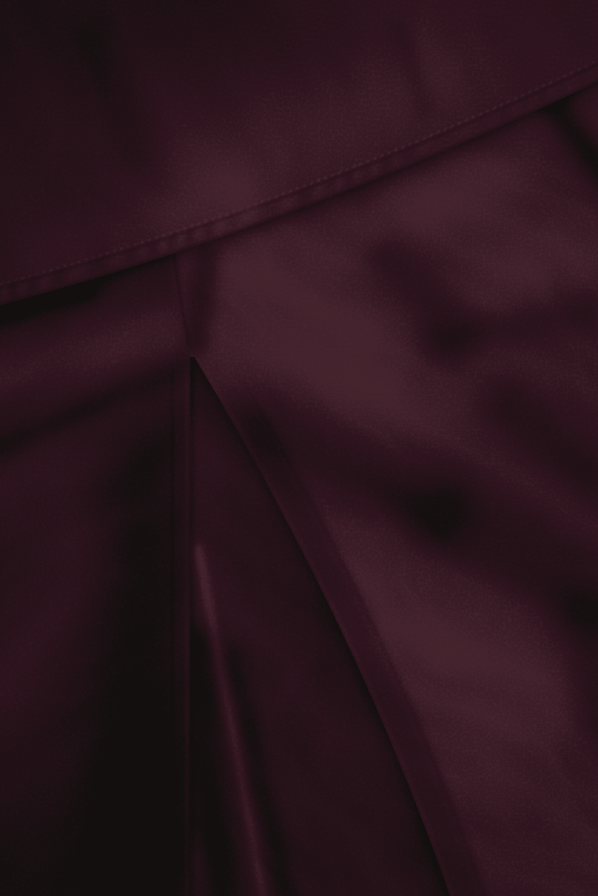
Give the GLSL for this texture, as a WebGL 2 fragment shader.

```glsl
#version 300 es
precision highp float;

uniform vec2 u_resolution;
out vec4 fragColor;

// Cloth colours, from deep shade to sheen
const vec3 SHADE = vec3(0.075, 0.060, 0.060);
const vec3 PLUM = vec3(0.130, 0.066, 0.088);
const vec3 WINE = vec3(0.178, 0.076, 0.115);
const vec3 SHEEN = vec3(0.270, 0.140, 0.182);
// Layout: the canvas is 1.0 wide and 1.5 high
const float HEIGHT = 1.5;
const vec2 APEX = vec2(0.318, 0.902);
const float HEM_STITCH = 0.036;
const float PLEAT_STITCH = 0.030;
const float STITCHES = 85.0;
const float WRINKLE = 0.05;
const float CRUMPLE = 0.17;
const float GRAIN = 0.15;
const float GRAIN_SCALE = 210.0;

// Soft ridge along a segment
float fold(vec2 p, vec4 seg, float width) {
  vec2 ab = seg.zw - seg.xy, ap = p - seg.xy;
  vec2 d = (ap - ab * clamp(dot(ap, ab) / dot(ab, ab), 0.0, 1.0)) / width;
  return exp(-dot(d, d));
}

float thread(float d, float width) { return exp(-d * d / (width * width)); }

float hemHeight(float x) { return 0.988 + 0.27 * x + 0.105 * x * x; }

float pleatEdge(float y) {
  float drop = max(APEX.y - y, 0.0);
  return APEX.x + 0.007 + drop * (0.60 - 0.14 * drop);
}

float hash(vec2 c) { return fract(sin(dot(c, vec2(127.1, 311.7))) * 43758.5); }

// Distance to the nearest cell point, centred on zero
float cells(vec2 p) {
  float near = 2.0;
  for (int k = 0; k < 9; k++) {
    vec2 c = floor(p) + vec2(k % 3 - 1, k / 3 - 1);
    vec2 d = c + vec2(hash(c), hash(c + 7.3)) - p;
    near = min(near, dot(d, d));
  }
  return sqrt(near) - 0.48;
}

// Layered sines, each bent by the one before
float wrinkles(vec2 p) {
  float sum = 0.0, amp = 0.5;
  vec2 q = p * 7.0;
  for (int i = 0; i < 5; i++) {
    sum += amp * sin(q.x + 1.7 * sin(q.y * 0.7 + sum));
    q = mat2(1.35, 1.1, -1.1, 1.35) * q + 2.3;
    amp *= 0.62;
  }
  return sum;
}

// Long cellular creases running along an axis
float crumple(vec2 p, vec2 axis) {
  vec2 q = vec2(dot(p, axis), dot(p, vec2(-axis.y, axis.x)));
  return CRUMPLE * cells(q * vec2(4.0, 15.0) + 0.4 * wrinkles(p * 1.6));
}

float flapTone(vec2 p, float above) {
  float s = 0.56 + 0.12 * p.x + 0.6 * crumple(p, vec2(0.4, -0.9));
  s += 0.24 * fold(p, vec4(0.36, 1.20, 0.72, 1.36), 0.11);
  s += 0.14 * fold(p, vec4(0.05, 1.06, 0.40, 1.17), 0.05);
  s -= 0.24 * fold(p, vec4(0.0, 1.48, 0.34, 1.52), 0.15);
  s -= 0.15 * fold(p, vec4(0.15, 1.43, 0.22, 1.25), 0.04);
  s -= 0.14 * fold(p, vec4(0.67, 1.45, 0.71, 1.32), 0.02);
  // Hem roll, stitching and small puckers
  float line = above - HEM_STITCH;
  s += 0.22 * (0.5 + 0.5 * sin(p.x * STITCHES * 6.28)) * thread(line, 0.0025);
  s -= 0.16 * thread(line + 0.006, 0.004);
  s += 0.11 * sin(p.x * 150.0 + 3.0 * sin(p.x * 21.0)) * thread(above - 0.02, 0.013) * (1.0 - 0.7 * p.x);
  return s - 0.25 * thread(above, 0.005);
}

float rightTone(vec2 p, float fromEdge) {
  float s = 0.82 + crumple(p, vec2(0.84, -0.54));
  s += 0.18 * fold(p, vec4(0.42, 1.03, 0.62, 0.88), 0.10);
  s += 0.16 * fold(p, vec4(0.64, 1.12, 0.84, 1.20), 0.05);
  s += 0.18 * fold(p, vec4(0.84, 1.03, 0.97, 1.07), 0.07);
  s += 0.16 * fold(p, vec4(0.62, 0.52, 0.84, 0.32), 0.11);
  s -= 0.36 * fold(p, vec4(0.65, 1.07, 0.76, 0.94), 0.045);
  s -= 0.25 * fold(p, vec4(0.74, 0.93, 0.98, 0.98), 0.035);
  s -= 0.44 * fold(p, vec4(0.45, 0.78, 0.72, 0.65), 0.06);
  s -= 0.42 * fold(p, vec4(0.76, 0.63, 1.03, 0.49), 0.075);
  s -= 0.38 * fold(p, vec4(0.85, 0.82, 1.02, 0.69), 0.05);
  s -= 0.65 * fold(p, vec4(0.93, 1.32, 1.02, 1.20), 0.03);
  s -= 0.36 * fold(p, vec4(0.97, 0.46, 1.02, 0.30), 0.05);
  s -= 0.42 * fold(p, vec4(0.345, 1.07, 0.325, 0.93), 0.025);
  // Pressed band beside the pleat
  float below = smoothstep(APEX.y, APEX.y - 0.12, p.y);
  s -= below * (0.30 - 0.30 * smoothstep(0.03, 0.07, fromEdge));
  s -= 0.10 * below * thread(fromEdge - 0.05, 0.004);
  return max(s, 0.16) + 0.12 * below * thread(fromEdge - 0.005, 0.004);
}

float leftTone(vec2 p) {
  float s = 0.50 + 0.8 * crumple(p, vec2(0.8, 0.6));
  s += 0.34 * fold(p, vec4(0.0, 0.87, 0.27, 0.94), 0.055);
  s += 0.17 * fold(p, vec4(0.0, 0.66, 0.21, 0.80), 0.06);
  s += 0.16 * fold(p, vec4(0.0, 0.36, 0.13, 0.55), 0.07);
  s -= 0.26 * fold(p, vec4(0.30, 0.885, 0.0, 0.75), 0.024);
  s -= 0.40 * fold(p, vec4(0.25, 0.74, 0.22, 0.0), 0.085);
  s -= 0.24 * fold(p, vec4(0.0, 0.0, 0.24, 0.12), 0.18);
  s -= 0.45 * fold(p, vec4(0.0, 0.975, 0.14, 1.015), 0.025);
  float below = smoothstep(APEX.y, APEX.y - 0.04, p.y);
  s -= 0.14 * below * thread(p.x - APEX.x + PLEAT_STITCH, 0.003);
  return s + 0.15 * below * thread(p.x - APEX.x + 0.006, 0.003);
}

float innerTone(vec2 p, float toEdge) {
  float s = 0.52 + 1.2 * crumple(p, vec2(0.6, -0.8));
  s += 0.38 * fold(p, vec4(0.332, 0.58, 0.44, 0.0), 0.011);
  s -= 0.42 * fold(p, vec4(0.325, 0.42, 0.37, 0.0), 0.033);
  s -= 0.26 * fold(p, vec4(0.39, 0.40, 0.48, 0.0), 0.02);
  return s - 0.30 * thread(p.x - APEX.x, 0.008) - 0.45 * exp(-max(toEdge, 0.0) / 0.02);
}

void main() {
  vec2 p = gl_FragCoord.xy / u_resolution * vec2(1.0, HEIGHT);
  float soft = max(0.8 / u_resolution.x, 0.0012);
  float above = p.y - hemHeight(p.x), fromEdge = (p.x - pleatEdge(p.y)) * 0.87;
  // Side panels meet in a soft gather above the apex
  float rise = max(p.y - APEX.y, 0.0), seam = p.x - APEX.x + 0.16 * rise;
  float gather = soft + 0.15 * rise;
  float tone = mix(leftTone(p), rightTone(p, fromEdge), smoothstep(-gather, gather, seam));
  tone -= 0.2 * thread(seam, 0.0035) * smoothstep(0.0, 0.03, rise);
  // Inner pleat, then the flap and its cast shadow
  float inside = smoothstep(-soft, soft, min(min(p.x - APEX.x, -fromEdge), APEX.y - p.y));
  tone = mix(tone, innerTone(p, -fromEdge), inside);
  tone -= 0.55 * exp(-max(-above, 0.0) / 0.014);
  tone = mix(tone, flapTone(p, above), smoothstep(-soft, soft, above));
  // Wrinkles, cloth grain and edge falloff
  vec2 rim = p / vec2(1.0, HEIGHT) - vec2(0.56, 0.54);
  tone += WRINKLE * wrinkles(p) + GRAIN * cells(p * GRAIN_SCALE) - 0.32 * dot(rim, rim);
  vec3 color = mix(SHADE, PLUM, smoothstep(0.0, 0.35, tone));
  color = mix(color, WINE, smoothstep(0.25, 0.65, tone));
  fragColor = vec4(mix(color, SHEEN, smoothstep(0.55, 1.05, tone)), 1.0);
}
```
